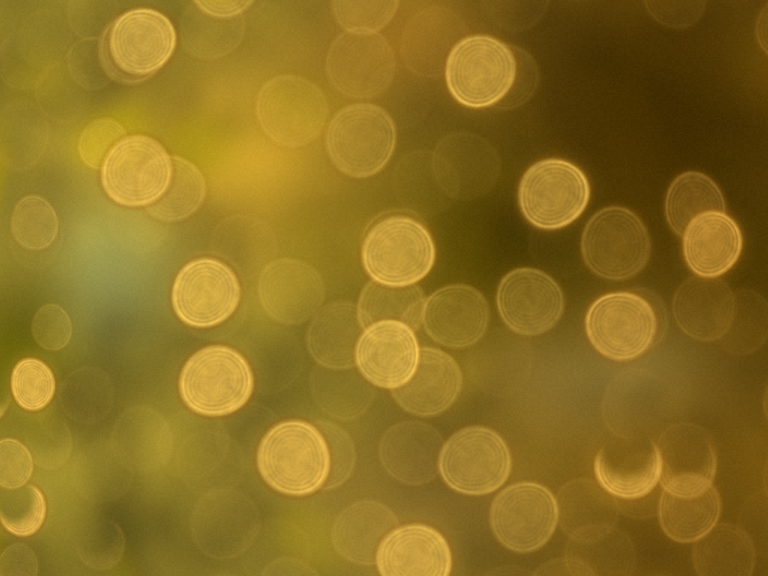
Give the GLSL for this background, as a WebGL 1 fragment shader.

```glsl
precision highp float;
// Golden out-of-focus light discs over a blurred olive and brown garden.
uniform vec2 u_resolution;

const vec3 GOLD = vec3(0.94, 0.76, 0.32);
const vec3 AMBER = vec3(0.78, 0.54, 0.18);
const vec3 FRINGE = vec3(0.62, 0.36, 0.04);
const vec2 SHADE_CENTER = vec2(1.14, 0.78);

float hash(vec2 p) {
  vec3 q = fract(p.xyx * vec3(0.1031, 0.1030, 0.0973));
  q += dot(q, q.yzx + 33.33);
  return fract((q.x + q.y) * q.z);
}

vec2 hash2(vec2 p) {
  return vec2(hash(p), hash(p + 57.3));
}

float glow(vec2 p, vec2 center, vec2 size) {
  vec2 d = (p - center) / size;
  return exp(-dot(d, d));
}

// Cellular noise of soft light and dark blobs, about -1 to 1.
float blobs(vec2 p, float seed) {
  float sum = 0.0;
  for (int y = -1; y <= 1; y++) {
    for (int x = -1; x <= 1; x++) {
      vec2 id = floor(p) + vec2(float(x), float(y));
      vec2 key = id + 20.0 + seed * 31.0;
      vec2 center = id + 0.1 + 0.8 * hash2(key);
      sum += (2.0 * hash(key + 9.1) - 1.0) * glow(p, center, vec2(0.5));
    }
  }
  return sum;
}

// Fine ripples inside a disc, from layered sines.
float ripples(vec2 p) {
  p += 0.9 * sin(p.yx * 1.3 + 0.7);
  return 0.6 * sin(p.x) * cos(p.y) + 0.4 * sin(p.x * 1.9 - p.y * 1.1) * cos(p.y * 2.1);
}

// Blurred foliage: broad tints painted over each other.
vec3 foliage(vec2 p, float aspect) {
  vec2 q = p + 0.03 * vec2(blobs(p * 5.0, 1.0), blobs(p * 5.0, 2.0));
  float right = q.x / aspect;
  vec3 color = mix(vec3(0.51, 0.45, 0.14), vec3(0.43, 0.31, 0.05), smoothstep(0.35, 0.85, right));
  color = mix(color, vec3(0.72, 0.56, 0.15), 0.90 * glow(q, vec2(0.46, 0.72), vec2(0.28, 0.20)));
  color = mix(color, vec3(0.63, 0.44, 0.12), 0.75 * glow(q, vec2(0.70, 0.93), vec2(0.20, 0.14)));
  color = mix(color, vec3(0.35, 0.29, 0.01), 0.90 * glow(q, vec2(0.88, 0.58), vec2(0.26, 0.17)));
  color = mix(color, vec3(0.25, 0.17, 0.00), 0.95 * glow(q, SHADE_CENTER, vec2(0.31, 0.29)));
  color = mix(color, vec3(0.25, 0.18, 0.00), 0.75 * glow(q, vec2(1.28, 0.52), vec2(0.18, 0.15)));
  color = mix(color, vec3(0.55, 0.46, 0.21), 0.75 * glow(q, vec2(1.05, 0.36), vec2(0.20, 0.10)));
  color = mix(color, vec3(0.60, 0.47, 0.18), 0.70 * glow(q, vec2(0.72, 0.12), vec2(0.24, 0.15)));
  color = mix(color, vec3(0.53, 0.54, 0.30), 0.80 * glow(q, vec2(0.18, 0.52), vec2(0.12, 0.13)));
  color = mix(color, vec3(0.31, 0.29, 0.01), 0.80 * glow(q, vec2(0.02, 0.38), vec2(0.09, 0.11)));
  // Yellow-green leaf patches on the left, with light and dark between them.
  float leftness = 1.0 - smoothstep(0.2, 0.55, right);
  float leaf = smoothstep(0.1, 0.7, blobs(q * 7.0, 3.0));
  color = mix(color, vec3(0.66, 0.58, 0.06), 0.65 * leaf * leftness);
  float shading = blobs(q * 6.0, 4.0) + 0.4 * blobs(q * 14.0, 5.0);
  return color * (1.0 + mix(0.16, 0.26, leftness) * shading);
}

// One lens disc: halo, soft edge, uneven rim and fine rings; some are crescents.
vec3 addDisc(vec3 color, vec2 d, float radius, vec3 tint, float opacity, float seed) {
  float angle = atan(d.y, d.x);
  float wobble = 1.0 + 0.03 * sin(2.0 * angle + seed * 20.0) + 0.02 * sin(3.0 * angle + seed * 43.0);
  float t = length(d) / (radius * wobble);
  float body = 1.0 - smoothstep(0.87, 1.08, t);
  float uneven = 0.65 + 0.35 * sin(angle + seed * 25.0);
  float rim = exp(-pow((t - 0.93) / 0.06, 2.0)) * uneven;
  float innerRim = exp(-pow((t - 0.78) / 0.04, 2.0)) * uneven;
  float fringe = exp(-pow((t - 1.05) / 0.08, 2.0));
  float halo = 1.0 - smoothstep(0.9, 1.6, t);
  float rings = sin(t * 52.0 + 1.5 * sin(angle * 2.0 + seed * 9.0)) * smoothstep(0.1, 0.8, t);
  float grain = 0.03 * rings + 0.06 * ripples(d / radius * 7.0 + seed * 30.0);
  vec2 cutDirection = vec2(cos(seed * 40.0), sin(seed * 40.0));
  float cut = smoothstep(0.6, 1.2, length(d / radius - 0.55 * cutDirection));
  float visible = mix(1.0, cut, step(0.93, seed));
  color = mix(color, tint, 0.18 * halo * opacity * opacity * visible);
  color = mix(color, FRINGE, 0.35 * fringe * opacity * visible);
  vec3 light = tint * (0.96 + grain + 0.08 * rim);
  float cover = opacity * (0.92 + 0.7 * rim + 0.2 * innerRim + 2.0 * grain * (1.0 - opacity));
  return mix(color, light, body * visible * clamp(cover, 0.0, 0.97));
}

// Scatters discs in jittered cells, sparser in the shaded corner.
vec3 discLayer(vec3 color, vec2 p, float aspect, float cell, float share, vec2 opacityRange, float layer) {
  vec2 home = floor(p / cell);
  for (int y = -1; y <= 1; y++) {
    for (int x = -1; x <= 1; x++) {
      vec2 id = home + vec2(float(x), float(y));
      vec2 key = id + 20.0 + layer * 37.0;
      vec2 center = (id + 0.1 + 0.8 * hash2(key)) * cell;
      vec2 pick = hash2(key + 11.7);
      vec2 look = hash2(key + 23.1);
      float shade = glow(center, SHADE_CENTER, vec2(0.45, 0.30));
      float present = step(pick.x, share * (1.0 - 0.9 * shade));
      float side = center.x / aspect;
      float radius = mix(0.058, 0.065, look.x) * (1.0 - 0.3 * step(side, 0.15) * pick.y);
      vec2 d = p - center;
      d.x *= 1.0 + 0.18 * smoothstep(0.25, 0.5, abs(side - 0.5));
      vec3 tint = mix(GOLD, AMBER, 0.7 * smoothstep(0.6, 1.0, side) + 0.2 * look.x);
      float opacity = present * mix(opacityRange.x, opacityRange.y, pick.y * pick.y);
      color = addDisc(color, d, radius, tint, opacity, look.y);
    }
  }
  return color;
}

void main() {
  vec2 p = gl_FragCoord.xy / u_resolution.y;
  float aspect = u_resolution.x / u_resolution.y;
  vec3 color = foliage(p, aspect);
  color = discLayer(color, p, aspect, 0.13, 0.65, vec2(0.04, 0.18), 1.0);
  color = discLayer(color, p, aspect, 0.14, 0.42, vec2(0.06, 0.42), 2.0);
  color = discLayer(color, p, aspect, 0.15, 0.30, vec2(0.60, 0.97), 3.0);
  // Fine film grain.
  color += 0.022 * (hash(floor(p * 384.0)) - 0.5);
  gl_FragColor = vec4(clamp(color, 0.0, 1.0), 1.0);
}
```
